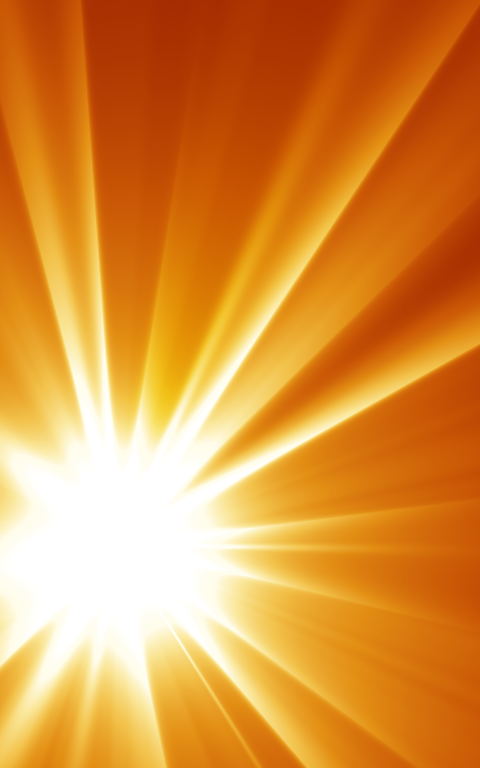
A Shadertoy shader for this background:

```glsl
// A burst of warm light: a white core low on the left throws crisp and soft
// rays over a red-orange field. Rays are angular profiles summed into one
// energy value, which a colour ramp turns from deep red to white.

const vec2  CENTRE      = vec2(0.154, 0.290); // in canvas heights
const float CORE_RADIUS = 0.138;
const float HALO_RADIUS = 0.42;
const float HALO_LEVEL  = 0.60;
const float EDGE_WIDTH  = 0.0035;             // crisp side of a ray
const float STREAK_GAIN = 0.07;
const float GILT_ANGLE  = 73.0;               // sector of purer yellow
const float GILT_WIDTH  = 11.0;

const vec3 RAMP[6] = vec3[6](
    vec3(0.60, 0.12, 0.00), vec3(0.79, 0.34, 0.02), vec3(0.89, 0.56, 0.08),
    vec3(0.95, 0.76, 0.29), vec3(0.98, 0.90, 0.59), vec3(1.00, 0.99, 0.92));

// Crisp rays: edge angle, soft width (sign picks the side), strength, reach
const int CRISP_COUNT = 12;
const vec4 CRISP[CRISP_COUNT] = vec4[CRISP_COUNT](
    vec4(94.0, 3.2, 0.72, 0.55),   vec4(104.8, -4.0, 0.58, 0.43),
    vec4(81.0, -5.0, 0.36, 0.36),  vec4(56.3, 5.0, 0.75, 0.65),
    vec4(44.2, 8.0, 0.36, 0.44),   vec4(29.2, 5.0, 0.78, 0.60),
    vec4(7.2, -4.0, 0.42, 0.33),   vec4(-13.4, 5.0, 0.40, 0.30),
    vec4(-36.5, 4.0, 0.40, 0.37),  vec4(-49.6, 6.5, 0.62, 0.48),
    vec4(-78.0, -10.0, 0.50, 0.42), vec4(-134.5, -14.0, 0.55, 0.38));

// Soft beams: axis angle, half width, strength (negative darkens), reach
const int SOFT_COUNT = 12;
const vec4 SOFT[SOFT_COUNT] = vec4[SOFT_COUNT](
    vec4(65.4, 2.0, 0.30, 0.58),   vec4(101.8, 2.6, 0.25, 0.95),
    vec4(114.0, 6.0, 0.18, 0.45),  vec4(140.0, 9.0, 0.50, 0.30),
    vec4(-170.0, 16.0, 0.48, 0.30), vec4(-119.0, 6.0, 0.55, 0.42),
    vec4(-101.0, 3.0, 0.25, 0.35), vec4(-0.7, 1.2, 0.28, 0.28),
    vec4(-57.6, 0.6, 0.30, 0.34),  vec4(38.5, 4.5, -0.20, 0.60),
    vec4(50.0, 6.0, 0.15, 0.90),   vec4(-25.0, 12.0, 0.13, 0.70));

float hash(float n) {
    n = fract(n * 0.1031);
    n *= n + 33.33;
    return fract(n * (n + n));
}

// Smooth noise around the circle with a whole number of cells
float ringNoise(float degreesAround, float cells) {
    float x = (degreesAround + 180.0) / 360.0 * cells;
    float cell = floor(x);
    float t = smoothstep(0.0, 1.0, x - cell);
    return mix(hash(mod(cell, cells) + cells),
               hash(mod(cell + 1.0, cells) + cells), t);
}

// Signed shortest turn from b to a, in degrees
float turn(float a, float b) {
    return mod(a - b + 180.0, 360.0) - 180.0;
}

float fade(float r, float reach) {
    return exp(-r * r / (reach * reach));
}

float crispRay(float angle, float r, vec4 ray, float edge) {
    float side = turn(angle, ray.x) * sign(ray.y);
    float soft = exp(-pow(max(side, 0.0) / abs(ray.y), 1.3));
    float hard = exp(-radians(max(-side, 0.0)) * r / edge);
    return ray.z * soft * hard * fade(r, ray.w);
}

float softBeam(float angle, float r, vec4 beam) {
    float d = turn(angle, beam.x) / beam.y;
    return beam.z * exp(-d * d) * fade(r, beam.w);
}

vec3 heatColour(float energy) {
    vec3 colour = RAMP[0];
    for (int i = 1; i < 6; i++) {
        colour = mix(colour, RAMP[i], clamp(energy * 5.0 - float(i - 1), 0.0, 1.0));
    }
    return mix(colour, vec3(1.0), smoothstep(1.0, 1.3, energy));
}

void mainImage(out vec4 fragColor, in vec2 fragCoord) {
    vec2 p = fragCoord / iResolution.y - CENTRE;
    float r = length(p) + 1e-4;
    float angle = degrees(atan(p.y, p.x + 1e-6));
    float edge = max(EDGE_WIDTH, 1.2 / iResolution.y);

    // Core and wide halo
    float energy = fade(r, CORE_RADIUS) + HALO_LEVEL * exp(-pow(r / HALO_RADIUS, 1.6));

    // Rays
    for (int i = 0; i < CRISP_COUNT; i++) energy += crispRay(angle, r, CRISP[i], edge);
    for (int i = 0; i < SOFT_COUNT; i++) energy += softBeam(angle, r, SOFT[i]);

    // Faint scattered streaks
    float streaks = 0.6 * ringNoise(angle, 72.0) + 0.4 * ringNoise(angle, 190.0) - 0.5;
    energy += STREAK_GAIN * streaks * smoothstep(0.05, 0.25, r);

    // Colour, with a purer yellow sector
    vec3 colour = heatColour(max(energy, 0.0));
    float gilt = turn(angle, GILT_ANGLE) / GILT_WIDTH;
    colour.b *= 1.0 - 0.75 * exp(-gilt * gilt) * (1.0 - smoothstep(0.5, 0.95, energy));
    fragColor = vec4(colour, 1.0);
}
```
